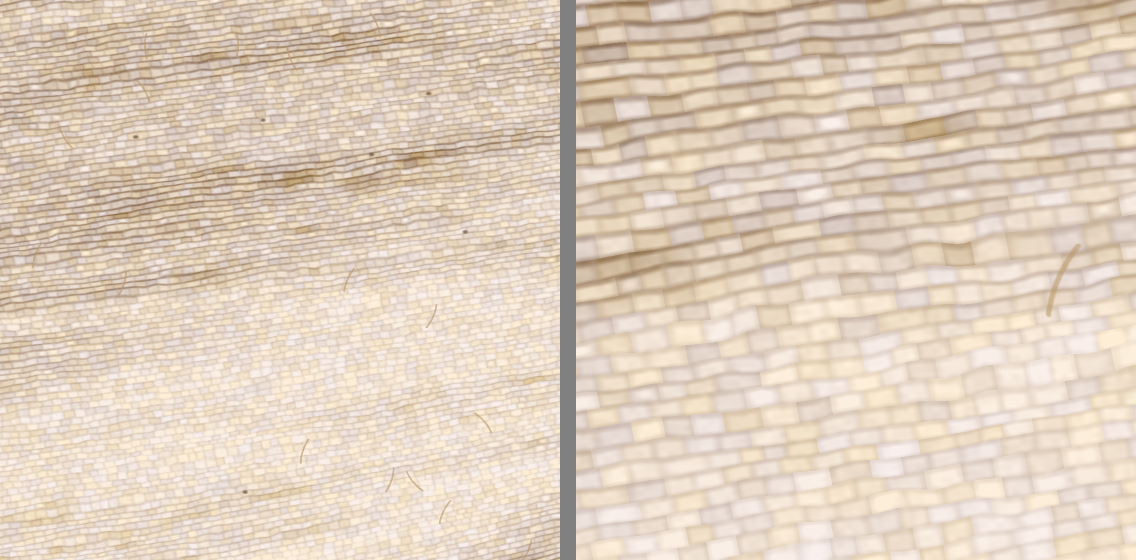
Left: the whole. Right: its middle third, enlarged.
A WebGL 2 fragment shader for this texture:

```glsl
#version 300 es
precision highp float;

uniform vec2 u_resolution;
out vec4 fragColor;

#define ROWS 88.0
#define COLUMNS 50.0
#define ROW_SLOPE 0.13
#define COLUMN_LEAN 0.2
#define GRAIN_VARIATION 0.36
#define TINT_VARIATION 0.09
#define SLUB_DEPTH 0.42
#define FIBRES 8
#define SPECKS 6
#define SHADOW_TONE vec3(0.65, 0.55, 0.46)
#define LIGHT_TONE vec3(0.95, 0.895, 0.835)

float hash(vec2 p) {
    vec3 q = fract(p.xyx * 0.1031);
    q += dot(q, q.yzx + 33.33);
    return fract((q.x + q.y) * q.z);
}

float noise(vec2 p) {
    vec2 i = floor(p), f = fract(p);
    f = f * f * (3.0 - 2.0 * f);
    return mix(mix(hash(i), hash(i + vec2(1, 0)), f.x),
               mix(hash(i + vec2(0, 1)), hash(i + vec2(1, 1)), f.x), f.y);
}

float segmentDistance(vec2 p, vec2 halfSpan) {
    float t = clamp(dot(p, halfSpan) / dot(halfSpan, halfSpan), -1.0, 1.0);
    return length(p - halfSpan * t);
}

// Broad folds of shade: upper cloth and lower right corner
float foldShade(vec2 uv) {
    float wobble = 0.12 * (noise(uv * vec2(3.0, 6.0) + 4.0) - 0.5);
    float upper = smoothstep(0.16, 0.6, uv.y - 0.28 * uv.x + wobble);
    float corner = 1.0 - smoothstep(0.02, 0.17, uv.y + 0.4 * (1.0 - uv.x));
    return max(upper, corner);
}

vec3 cloth(vec2 uv) {
    float shade = foldShade(uv);
    float low = 1.0 - uv.y;

    // Slanted thread coordinates with uneven spacing
    float along = uv.x + COLUMN_LEAN * uv.y;
    float across = uv.y - ROW_SLOPE * uv.x - 0.08 * uv.x * uv.x * low * low;
    float y = across * ROWS;
    y += 0.9 * (noise(vec2(along * 7.0, y * 0.4)) - 0.5);
    y += 0.35 * (noise(vec2(along * 45.0, y * 0.7)) - 0.5);
    float row = floor(y);
    float x = along * COLUMNS + 0.5 * mod(row, 2.0) + 0.3 * hash(vec2(row, 7.0));
    x += 0.9 * (noise(vec2(along * 22.0, row * 0.9)) - 0.5);
    vec2 grain = vec2(floor(x), row);
    vec2 local = 2.0 * vec2(fract(x), fract(y)) - 1.0;

    // Streaks running along the rows
    float band = noise(vec2(along * 2.5, across * 24.0) + 11.0);
    float thread = noise(vec2(along * 9.0, row * 17.0));
    float slub = smoothstep(0.72, 0.97, thread) * smoothstep(0.35, 0.8, band);

    // Rounded grains, gaps between rows and dips between grains
    float rowGap = smoothstep(0.4, 1.0, abs(local.y + 0.12));
    float dip = smoothstep(0.5, 1.0, abs(local.x));
    float gapDepth = mix(0.24, 0.62, shade) * (0.45 + 1.1 * band);
    float tone = mix(1.03, 0.8, shade);
    tone += GRAIN_VARIATION * (hash(grain) - 0.5) * mix(0.6, 1.0, shade);
    tone += 0.24 * (0.5 - band) * mix(0.5, 1.0, shade);
    tone -= rowGap * gapDepth * (1.0 - 0.4 * dip);
    tone -= dip * mix(0.16, 0.2, shade);
    tone -= slub * SLUB_DEPTH * mix(0.5, 1.0, shade);
    tone += 0.12 * (noise(uv * vec2(210.0, 260.0)) - 0.5);

    // Small glints on a few grains
    float glint = step(0.965, hash(grain + 91.0));
    tone += 0.25 * glint * (1.0 - smoothstep(0.1, 0.8, length(local)));

    vec3 color = mix(SHADOW_TONE, LIGHT_TONE, clamp(tone, -0.35, 1.12));
    float warmth = hash(grain + 37.0) - 0.5 + 0.6 * slub;
    return color + warmth * TINT_VARIATION * vec3(0.2, -0.05, -1.0);
}

// Loose fibres and dark specks lying on the weave
vec3 addDebris(vec3 color, vec2 uv) {
    for (int i = 0; i < FIBRES; i++) {
        float k = float(i);
        vec2 p = uv - vec2(hash(vec2(k, 3.0)), hash(vec2(k, 8.0)));
        float angle = 6.2832 * hash(vec2(k, 14.0));
        vec2 span = 0.022 * vec2(cos(angle), sin(angle));
        p += 6.0 * dot(p, p) * vec2(-sin(angle), cos(angle));
        float fibre = 1.0 - smoothstep(0.0007, 0.0025, segmentDistance(p, span));
        color = mix(color, vec3(0.73, 0.6, 0.41), 0.6 * fibre);
    }
    for (int i = 0; i < SPECKS; i++) {
        float k = float(i);
        vec2 p = uv - vec2(hash(vec2(k, 21.0)), hash(vec2(k, 29.0)));
        float speck = 1.0 - smoothstep(0.001, 0.005, length(p * vec2(0.7, 1.0)));
        color = mix(color, vec3(0.42, 0.33, 0.25), 0.75 * speck);
    }
    return color;
}

void main() {
    // Four samples per pixel smooth the grain edges
    vec3 color = vec3(0.0);
    for (int i = 0; i < 4; i++) {
        vec2 offset = 0.5 * vec2(float(i % 2), float(i / 2)) - 0.25;
        color += cloth((gl_FragCoord.xy + offset) / u_resolution);
    }
    color = addDebris(color * 0.25, gl_FragCoord.xy / u_resolution);
    fragColor = vec4(clamp(color, 0.0, 1.0), 1.0);
}
```
